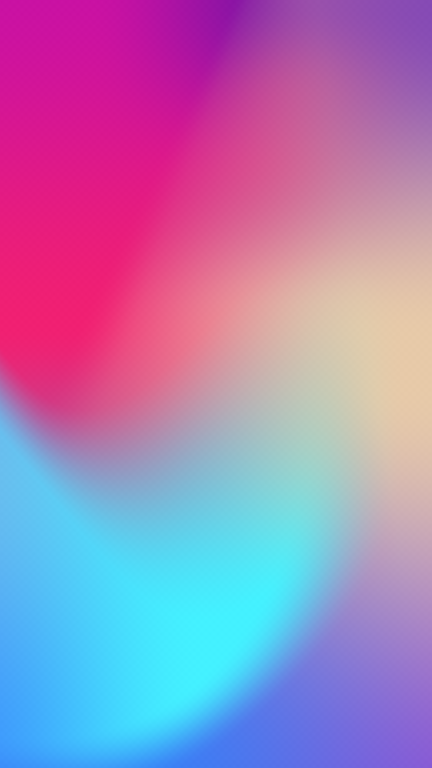
This background is drawn by a Shadertoy shader. Its source:

```glsl
// Soft flowing gradient: crimson fold, peach glow and a cyan bowl over violet blue.

// Colours
const vec3 CRIMSON = vec3(0.945, 0.125, 0.445);
const vec3 MAGENTA = vec3(0.785, 0.065, 0.645);
const vec3 PURPLE  = vec3(0.500, 0.080, 0.645);
const vec3 DUSK    = vec3(0.725, 0.300, 0.575);
const vec3 ROSE    = vec3(0.860, 0.400, 0.550);
const vec3 MAUVE   = vec3(0.520, 0.290, 0.710);
const vec3 PEACH   = vec3(0.905, 0.790, 0.660);
const vec3 VIOLET  = vec3(0.545, 0.325, 0.830);
const vec3 BLUE    = vec3(0.220, 0.500, 0.965);
const vec3 AZURE   = vec3(0.240, 0.580, 0.990);
const vec3 SKY     = vec3(0.420, 0.730, 0.930);
const vec3 CYAN    = vec3(0.265, 0.945, 1.000);
const vec3 MINT    = vec3(0.580, 0.900, 0.820);

// Crimson fold: its edge leans left and widens on the way down
const float FOLD_TOP = 0.54;
const float FOLD_LEAN = 0.84;
const float FOLD_WIDTH = 0.20;
const float FOLD_SPREAD = 1.10;
const float FOLD_FALLOFF = 1.5;

// Cyan bowl: curved rim above, elliptic wall below
const vec2 RIM_LOW = vec2(0.34, 0.360);
const float RIM_CURVE = 1.15;
const float RIM_RISE = 0.11;
const float RIM_SOFT = 0.055;
const float RIM_SPREAD = 0.15;
const vec2 BOWL_CENTRE = vec2(0.10, 0.44);
const vec2 BOWL_RADII = vec2(0.72, 0.44);
const vec2 BOWL_SOFT = vec2(0.10, 0.17);

// Faint weave over the whole canvas
const vec2 WEAVE_COUNT = vec2(54.0, 96.0);
const float WEAVE_DEPTH = 0.004;
const float TAU = 6.2832;

// Ramp with a gentler bend at its ends than smoothstep
float softRamp(float t) {
    t = clamp(t, 0.0, 1.0);
    return mix(t, smoothstep(0.0, 1.0, t), 0.5);
}

// Violet to peach to mauve, with blue at lower left and rose at upper left
vec3 backdrop(vec2 p) {
    vec3 col = mix(VIOLET, PEACH, smoothstep(-0.07, 0.5, p.y));
    col = mix(col, MAUVE, smoothstep(0.56, 0.99, p.y));
    float blue = (1.0 - smoothstep(0.0, 0.5, p.y)) * (1.0 - smoothstep(0.3, 1.15, p.x));
    float rose = (1.0 - smoothstep(0.55, 1.05, p.x)) * smoothstep(0.6, 0.8, p.y);
    rose *= 1.0 - 0.6 * smoothstep(0.87, 1.0, p.y);
    col = mix(col, BLUE, blue);
    return mix(col, ROSE, 0.85 * rose);
}

vec3 foldColour(vec2 p) {
    vec3 col = mix(DUSK, CRIMSON, smoothstep(0.38, 0.58, p.y));
    col = mix(col, MAGENTA, smoothstep(0.55, 1.05, p.y));
    return mix(col, PURPLE, smoothstep(0.2, 0.66, p.x) * smoothstep(0.77, 1.0, p.y));
}

// Crisp on the left, with a long tail to the right
float foldMask(vec2 p) {
    float drop = 1.0 - p.y;
    float start = FOLD_TOP - FOLD_LEAN * drop;
    float width = FOLD_WIDTH + FOLD_SPREAD * drop;
    float t = clamp((p.x - start) / width, 0.0, 1.0);
    float falloff = mix(1.0, FOLD_FALLOFF, smoothstep(0.4, 0.62, p.y));
    float away = (1.0 - pow(1.0 - t, falloff)) * smoothstep(-0.08, 0.2, t);
    return (1.0 - away) * smoothstep(0.1, 0.4, p.y);
}

vec3 bowlColour(vec2 p) {
    vec3 side = mix(AZURE, SKY, smoothstep(0.0, 0.4, p.y));
    vec3 col = mix(side, CYAN, smoothstep(-0.1, 0.48, p.x));
    return mix(col, MINT, smoothstep(0.2, 0.45, p.y) * smoothstep(0.4, 0.75, p.x));
}

float bowlMask(vec2 p) {
    float away = p.x - RIM_LOW.x;
    float left = min(away, 0.0);
    float rim = RIM_LOW.y + RIM_CURVE * left * left + RIM_RISE * smoothstep(0.0, 0.45, away);
    float soft = RIM_SOFT + RIM_SPREAD * smoothstep(0.05, 0.58, p.x);
    float below = softRamp(0.5 + 0.5 * (rim - p.y) / soft);
    vec2 wall = max(vec2(p.x - BOWL_CENTRE.x, BOWL_CENTRE.y - p.y), 0.0) / BOWL_RADII;
    float blur = mix(BOWL_SOFT.x, BOWL_SOFT.y, smoothstep(0.05, 0.35, p.y));
    return below * (1.0 - smoothstep(1.0 - blur, 1.0 + blur, length(wall)));
}

float weave(vec2 p) {
    vec2 wave = sin(TAU * WEAVE_COUNT * p);
    return WEAVE_DEPTH * wave.x * wave.y;
}

void mainImage(out vec4 fragColor, in vec2 fragCoord) {
    vec2 p = fragCoord / iResolution.xy;
    vec3 col = mix(backdrop(p), foldColour(p), foldMask(p));
    col = mix(col, bowlColour(p), bowlMask(p));
    fragColor = vec4(col + weave(p), 1.0);
}
```
